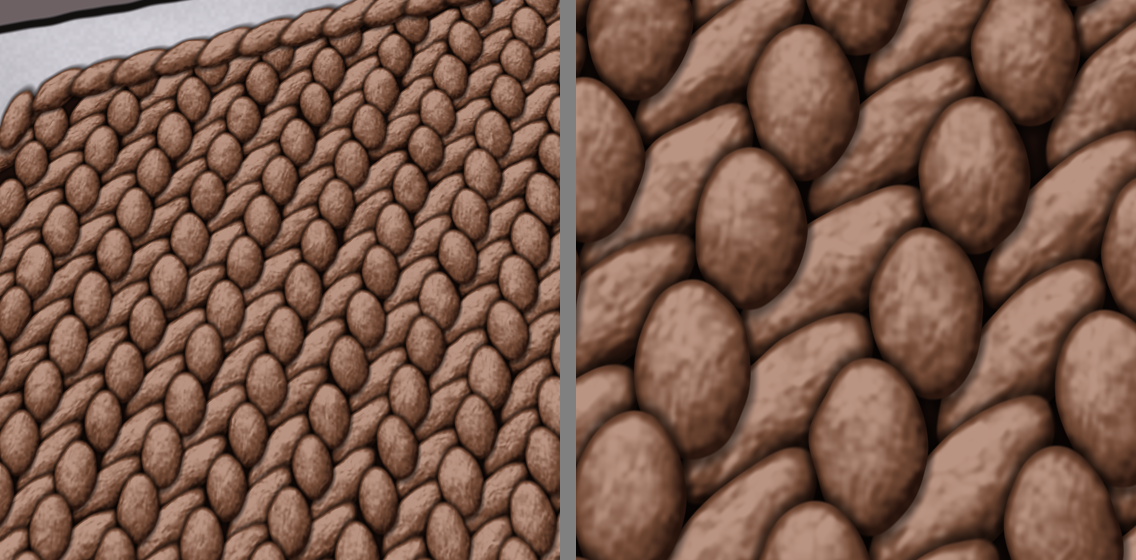
Left: the whole. Right: its middle third, enlarged.
A WebGL 2 fragment shader for this texture:

```glsl
#version 300 es
precision highp float;
// A slanted sheet of chunky brown weave: columns of upright oval lobes with
// leaning pointed lobes between them, laid on a lattice seen in perspective.
// Lobes are painted back to front, ending in a braided rim over pale cloth.
uniform vec2 u_resolution;
out vec4 fragColor;

float hash(vec2 p) {
    vec3 q = fract(vec3(p.xyx) * 0.1031);
    q += dot(q, q.yzx + 33.33);
    return fract((q.x + q.y) * q.z);
}

float noise(vec2 p) {
    vec2 i = floor(p), f = fract(p);
    f = f * f * (3.0 - 2.0 * f);
    return mix(mix(hash(i), hash(i + vec2(1, 0)), f.x),
               mix(hash(i + vec2(0, 1)), hash(i + 1.0), f.x), f.y);
}

// Wrinkled surface: coarse dents plus finer strands along the lobe
float fibres(vec2 p) {
    p += 0.006 * noise(p * 50.0);
    return 0.6 * noise(p * vec2(55, 95)) + 0.4 * noise(p * vec2(120, 210) + 17.0);
}

// Height of the sheet's upper rim at x
float rim(float x) {
    return 0.82 + 0.238 * x - 0.09 * exp(-25.0 * x);
}

vec3 leather(float light) {
    vec3 shade = mix(vec3(0.13, 0.06, 0.035), vec3(0.44, 0.28, 0.20), smoothstep(-0.1, 0.52, light));
    return mix(shade, vec3(0.73, 0.58, 0.51), smoothstep(0.4, 0.88, light));
}

// Paints one rounded lobe with a soft contact shadow around it
void paintLobe(inout vec3 color, vec2 offset, float angle, vec2 size, float seed) {
    vec2 axis = vec2(cos(angle), sin(angle)), side = vec2(-axis.y, axis.x);
    vec2 local = vec2(dot(offset, axis), dot(offset, side));
    local.y += 0.004 * (noise(local * 40.0 + seed * 50.0) - 0.5);
    vec2 t = local / size;
    float n = pow(abs(t.x), 1.7) + pow(abs(t.y), 2.0);
    float inside = (1.0 - pow(n, 0.55)) * size.y;
    if (inside < -0.007) return;
    color *= 1.0 - 0.5 * smoothstep(-0.007, 0.0, inside);

    vec3 normal = normalize(vec3(axis * t.x * 0.5 + side * t.y, sqrt(max(1.0 - n, 0.02))));
    vec3 toLight = normalize(vec3(-0.22, 0.55, 0.75));
    vec2 toward = 0.005 * vec2(dot(toLight.xy, axis), dot(toLight.xy, side));
    vec2 grain = local + seed * 7.0;
    float relief = fibres(grain) - fibres(grain + toward);
    float light = 0.06 + 0.78 * max(dot(normal, toLight), 0.0) + 0.52 * relief;
    light += 0.16 * (noise(grain * 45.0) - 0.5) + 0.14 * (noise(grain * 230.0) - 0.5);
    light += 0.08 * (seed - 0.5);
    light *= 0.5 + 0.5 * smoothstep(0.0, 0.005, inside);
    float soft = 1.0 / u_resolution.y;
    color = mix(color, leather(light), smoothstep(-soft, soft, inside));
}

// Pale cloth behind, with a dark crease and a dull strip in the far corner
vec3 backdrop(vec2 p) {
    vec3 cloth = vec3(0.79, 0.78, 0.81) * (0.94 + 0.1 * noise(p * vec2(7, 16)));
    cloth *= 0.97 + 0.05 * noise(p * 150.0);
    float above = p.y - 0.95 - 0.18 * p.x + 0.006 * noise(p * 22.0);
    cloth = mix(cloth, vec3(0.43, 0.38, 0.39), smoothstep(0.0, 0.012, above));
    return mix(cloth, vec3(0.07, 0.06, 0.06), 1.0 - smoothstep(0.004, 0.011, abs(above)));
}

void main() {
    vec2 p = gl_FragCoord.xy / u_resolution;

    // Lattice (column, row) to canvas, and its undistorted form for shapes
    mat3 project = mat3(0.0970, -0.0577, -0.018, -0.0447, -0.0917, -0.0237, 0.4036, 0.4505, 1.0);
    mat2 sheet = mat2(0.1042, -0.0495, -0.0352, -0.0811);
    vec3 back = inverse(project) * vec3(p, 1.0);
    vec2 lattice = back.xy / back.z;
    vec2 nearest = round(lattice);

    // Dark gaps, with a few bluish glints toward the far side
    float glint = smoothstep(0.76, 0.9, noise(p * 19.0 + 4.0)) * smoothstep(0.6, 0.75, p.y);
    vec3 gap = mix(vec3(0.10, 0.05, 0.035), vec3(0.40, 0.45, 0.54), glint * noise(p * 110.0));
    vec3 color = mix(gap, backdrop(p), smoothstep(-0.002, 0.002, p.y - rim(p.x)));

    // Leaning lobes first, then the upright ones over them
    for (int kind = 0; kind < 2; kind++) {
        for (int k = 0; k < 9; k++) {
            vec2 id = nearest + vec2(k % 3 - 1, k / 3 - 1);
            float seed = hash(id + 40.0 + 31.0 * float(kind));
            float wobble = hash(id + 90.0 + 17.0 * float(kind)) - 0.5;
            vec2 center = id + vec2(kind == 0 ? 0.5 : 0.0, 0.0) + 0.07 * vec2(wobble, seed - 0.5);
            vec3 placed = project * vec3(center, 1.0);
            placed.xy /= placed.z;
            if (placed.y > rim(placed.x) - 0.014) continue;
            vec2 offset = sheet * (lattice - center);
            float angle = (kind == 0 ? 0.80 : 1.56) + 0.16 * wobble;
            vec2 size = kind == 0 ? vec2(0.073, 0.0285) : vec2(0.0515, 0.0345);
            paintLobe(color, offset, angle, size * (0.96 + 0.08 * seed), seed);
        }
    }

    // Braided rim
    for (int i = 0; i < 12; i++) {
        float x = 0.03 + 0.0745 * float(i);
        float seed = hash(vec2(i, 5));
        float slope = 0.238 + 2.25 * exp(-25.0 * x);
        float angle = atan(slope) + 0.27 + 0.12 * (seed - 0.5);
        paintLobe(color, p - vec2(x, rim(x)), angle, vec2(0.058, 0.026), seed);
    }
    fragColor = vec4(color, 1.0);
}
```
